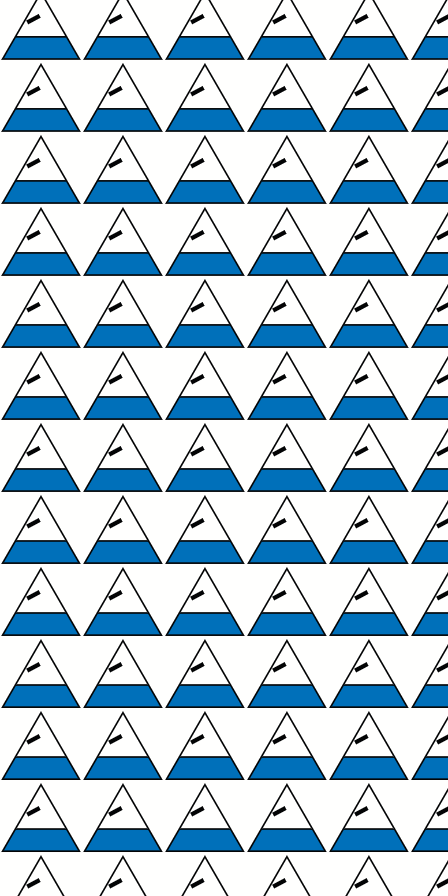
Write a Shadertoy shader that draws this pattern.

```glsl
const float COLUMNS = 5.465;      // repeats across the canvas width
const float ROW_HEIGHT = 0.8785;  // in column widths
const float ROW_OFFSET = 0.517;
const float CENTROID_HEIGHT = 0.3;
const float INRADIUS = 0.2704;
const float HALF_STROKE = 0.01;

const vec3 PAPER = vec3(1.0, 1.0, 0.995);
const vec3 BLUE = vec3(0.0, 0.44, 0.73);
const vec3 INK = vec3(0.01, 0.015, 0.02);

// Mitred equilateral triangle around its centroid, apex up
float triangleDistance(vec2 p, float inradius) {
    float sides = abs(p.x) * 0.8660254 + p.y * 0.5;
    return max(sides, -p.y) - inradius;
}

float boxDistance(vec2 p, vec2 halfSize) {
    vec2 q = abs(p) - halfSize;
    return length(max(q, 0.0)) + min(max(q.x, q.y), 0.0);
}

vec2 rotate(vec2 p, float angle) {
    float c = cos(angle), s = sin(angle);
    return vec2(c * p.x + s * p.y, c * p.y - s * p.x);
}

float coverage(float dist, float pixel) {
    return clamp(0.5 - dist / pixel, 0.0, 1.0);
}

// Cell coordinates with the triangle centroid at the origin
vec2 repeatCell(vec2 p) {
    float y = mod(p.y - ROW_OFFSET, ROW_HEIGHT) - CENTROID_HEIGHT;
    return vec2(fract(p.x) - 0.5, y);
}

vec3 drawTriangle(vec2 p, float pixel) {
    float body = triangleDistance(p, INRADIUS);

    // Blue lower band
    vec3 color = mix(PAPER, BLUE, coverage(max(body, p.y), pixel));

    // Outline and divider
    float outline = abs(body) - HALF_STROKE;
    float divider = max(abs(p.y) - HALF_STROKE, body);

    // Slanted dash
    vec2 dashPoint = rotate(p - vec2(-0.092, 0.216), radians(28.0));
    float dash = boxDistance(dashPoint, vec2(0.086, 0.026));

    float ink = min(min(outline, divider), dash);
    return mix(color, INK, coverage(ink, pixel));
}

void mainImage(out vec4 fragColor, in vec2 fragCoord) {
    float pixel = COLUMNS / iResolution.x;
    vec2 cell = repeatCell(fragCoord * pixel);
    fragColor = vec4(drawTriangle(cell, pixel), 1.0);
}
```
